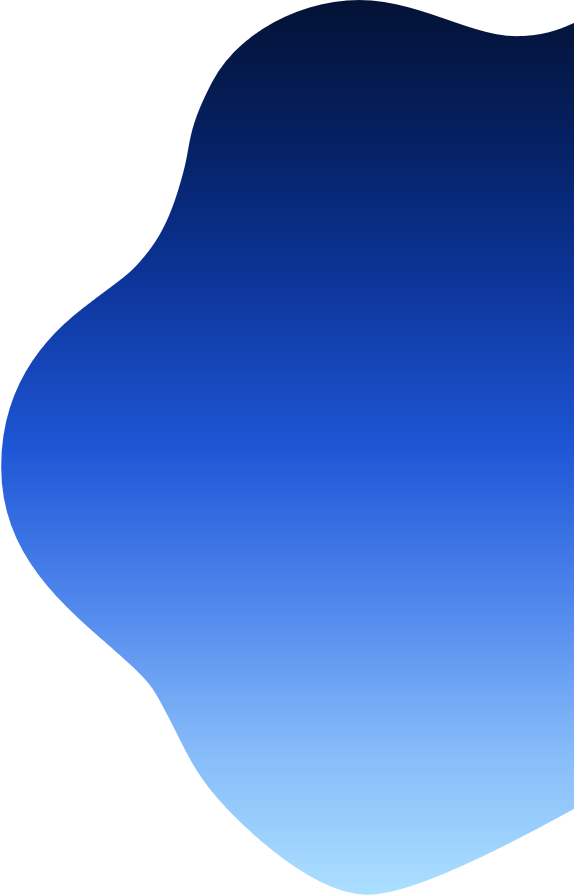
Give the GLSL for this background, as a Shadertoy shader.

```glsl
// Draws a wavy blob with a vertical navy-to-sky gradient, running off the right side of a white page.

// Design space: width and height, with y measured down from the top.
const vec2 DESIGN = vec2(492.0, 768.0);
const vec3 PAGE = vec3(1.0);
const int STEPS = 14; // straight pieces per curve

// Smooth outline: anchors and their symmetric tangent handles.
const int ANCHORS = 13;
const vec2 ANCHOR[ANCHORS] = vec2[ANCHORS](
    vec2(520, 7), vec2(442, 31), vec2(308, 0), vec2(182, 70), vec2(157, 148),
    vec2(126, 217), vec2(70, 265), vec2(1, 400), vec2(85, 546), vec2(143, 612),
    vec2(188, 686), vec2(315, 767), vec2(520, 678));
const vec2 HANDLE[ANCHORS] = vec2[ANCHORS](
    vec2(-25, 9), vec2(-38, 0), vec2(-50, 0), vec2(-22, 42), vec2(-7, 26),
    vec2(-16, 20), vec2(-36, 28), vec2(0, 65), vec2(46, 40), vec2(14, 26),
    vec2(24, 27), vec2(45, 0), vec2(60, -33));

// Evenly spaced gradient colours, top to bottom, in 0..255.
const int STOPS = 7;
const vec3 STOP[STOPS] = vec3[STOPS](
    vec3(4, 18, 52), vec3(5, 34, 102), vec3(14, 56, 160), vec3(30, 86, 214),
    vec3(78, 133, 236), vec3(132, 186, 249), vec3(172, 224, 255));

vec3 gradient(float t) {
    float s = clamp(t, 0.0, 1.0) * float(STOPS - 1);
    int i = min(int(s), STOPS - 2);
    return mix(STOP[i], STOP[i + 1], s - float(i)) / 255.0;
}

vec2 bezier(vec2 a, vec2 b, vec2 c, vec2 d, float t) {
    float u = 1.0 - t;
    return u * u * u * a + 3.0 * u * t * (u * b + t * c) + t * t * t * d;
}

float segmentDistance(vec2 p, vec2 a, vec2 b) {
    vec2 ab = b - a;
    return length(p - a - ab * clamp(dot(p - a, ab) / dot(ab, ab), 0.0, 1.0));
}

// True when a ray from p toward +x meets the segment.
bool crosses(vec2 p, vec2 a, vec2 b) {
    if ((a.y > p.y) == (b.y > p.y)) return false;
    return p.x < a.x + (p.y - a.y) * (b.x - a.x) / (b.y - a.y);
}

// Signed distance to the blob, negative inside.
float blobDistance(vec2 p) {
    float nearest = 1e5;
    // The straight closing side lies beyond the canvas.
    bool inside = crosses(p, ANCHOR[ANCHORS - 1], ANCHOR[0]);
    vec2 from = ANCHOR[0];
    for (int i = 0; i < ANCHORS - 1; i++) {
        vec2 a = ANCHOR[i], d = ANCHOR[i + 1];
        vec2 b = a + HANDLE[i], c = d - HANDLE[i + 1];
        for (int k = 1; k <= STEPS; k++) {
            vec2 to = bezier(a, b, c, d, float(k) / float(STEPS));
            nearest = min(nearest, segmentDistance(p, from, to));
            if (crosses(p, from, to)) inside = !inside;
            from = to;
        }
    }
    return inside ? -nearest : nearest;
}

void mainImage(out vec4 fragColor, in vec2 fragCoord) {
    vec2 uv = fragCoord / iResolution.xy;
    vec2 p = vec2(uv.x, 1.0 - uv.y) * DESIGN;

    // One-pixel soft edge.
    float pixel = DESIGN.y / iResolution.y;
    float coverage = clamp(0.5 - blobDistance(p) / pixel, 0.0, 1.0);

    fragColor = vec4(mix(PAGE, gradient(1.0 - uv.y), coverage), 1.0);
}
```
